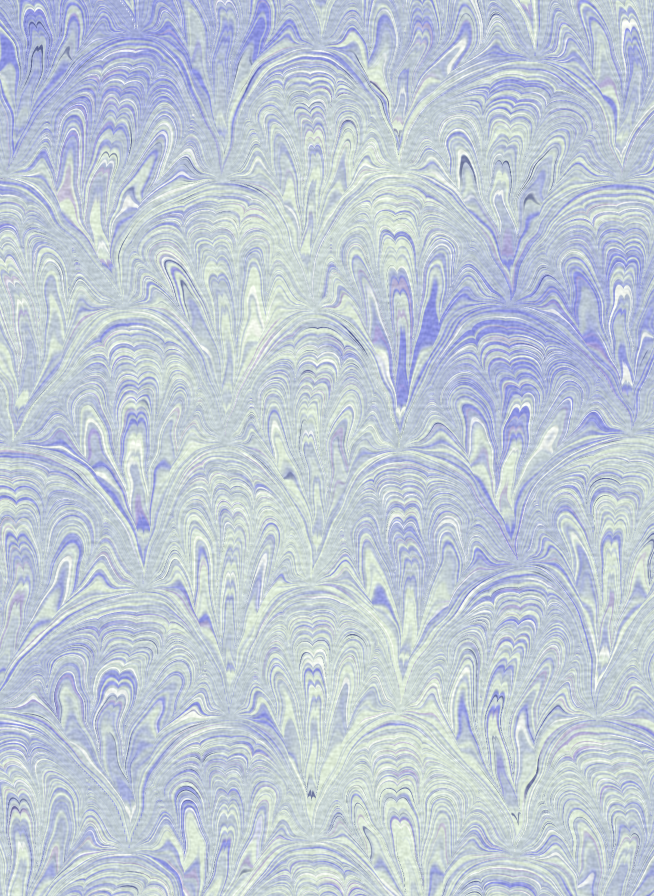
Write a Shadertoy shader that draws this pattern.

```glsl
#define FAN_SIZE vec2(0.304, 0.205)
#define FAN_SHIFT vec2(1.086, 0.35)
#define LOBES 5.0
#define LOBE_DEPTH 0.35
#define FINE_LINES 46.0
#define BROAD_LINES 19.0
#define WOBBLE 0.24
#define GRAIN 0.085
#define PERIWINKLE vec3(0.54, 0.57, 0.88)
#define MIST vec3(0.735, 0.78, 0.83)
#define PALE_GREEN vec3(0.88, 0.93, 0.855)
#define INK vec3(0.27, 0.30, 0.52)

vec2 gradient(vec2 cell) {
    float angle = 6.2832 * fract(sin(dot(cell, vec2(127.1, 311.7))) * 43758.5);
    return vec2(cos(angle), sin(angle));
}

float noise(vec2 p) {
    vec2 i = floor(p), f = p - i;
    vec2 w = f * f * f * (f * (f * 6.0 - 15.0) + 10.0);
    vec2 e = vec2(1.0, 0.0);
    float low = mix(dot(gradient(i), f), dot(gradient(i + e), f - e), w.x);
    float high = mix(dot(gradient(i + e.yx), f - e.yx),
                     dot(gradient(i + 1.0), f - 1.0), w.x);
    return mix(low, high, w.y);
}

float dome(float x) {
    return pow(max(1.0 - 4.0 * x * x, 0.0), 0.75);
}

float fanX(float x, float row) {
    return fract(x - 0.5 * mod(row, 2.0) + 0.5) - 0.5;
}

// Paint level: whole numbers lie on the fan tops, fractions fill each fan.
float paintLevel(vec2 q) {
    float row = floor(q.y);
    if (q.y - row > dome(fanX(q.x, row))) row += 1.0;
    float x = fanX(q.x, row);
    float y = q.y - row;
    float top = dome(x);
    float bottom = dome(0.5 - abs(x)) - 1.0;
    float v = clamp((y - bottom) / max(top - bottom, 0.001), 0.0, 1.0);

    // Lobes spread from the stem and raise the lines into scallops.
    float across = x / (0.03 + 0.34 * pow(max(y + 1.0, 0.0), 1.3));
    float u = 2.0 * fract((across * 0.5 + 0.5) * LOBES) - 1.0;
    float scallop = abs(across) < 1.0 ? pow(max(1.0 - u * u, 0.0), 0.65) : 0.0;
    float depth = smoothstep(0.0, 0.62, v) * (1.0 - smoothstep(0.64, 1.0, v));
    depth *= 1.0 - smoothstep(0.3, 0.47, abs(x));
    return row + v - LOBE_DEPTH * depth * scallop;
}

float pool(vec2 p, vec2 centre, float radius) {
    vec2 d = (p - centre) / radius;
    return exp(-dot(d, d));
}

// Keeps stripes that the canvas can resolve.
float resolved(float spread, float lines) {
    return 1.0 - smoothstep(0.8, 2.2, spread * lines);
}

vec3 marble(vec2 uv) {
    vec2 q = uv / FAN_SIZE - FAN_SHIFT;
    q += WOBBLE * vec2(noise(q * 0.8 + 3.7), noise(q * 0.7 + 19.3));
    q += 0.03 * vec2(noise(q * 4.0 + 7.1), noise(q * 4.0 + 31.9));

    float level = paintLevel(q) + 0.012 * noise(q * 7.0 + 61.0);
    float spread = fwidth(level);
    float fade = resolved(spread, FINE_LINES);
    float fine = fade * noise(vec2(level * FINE_LINES, q.x * 2.4));
    float hair = resolved(spread, FINE_LINES * 1.7)
               * noise(vec2(level * FINE_LINES * 1.7 + 70.0, q.x * 3.0));
    float broad = resolved(spread, BROAD_LINES)
                * noise(vec2(level * BROAD_LINES, q.x * 1.7 + 40.0));

    // Broad pools of tint.
    float tone = 0.59 + 0.26 * noise(q * 0.75 + 11.0) + 0.14 * noise(uv * 2.5 + 5.0);
    tone -= 0.30 * pool(uv, vec2(0.1, 1.36), 0.26);
    tone -= 0.24 * pool(uv, vec2(0.82, 0.86), 0.24);
    tone += 0.10 * pool(uv, vec2(0.3, 0.85), 0.3);
    tone = clamp(tone + 0.82 * fine + 0.55 * hair + 0.4 * broad, 0.0, 1.0);
    vec3 color = mix(PERIWINKLE, MIST, smoothstep(-0.05, 0.57, tone));
    color = mix(color, PALE_GREEN, smoothstep(0.46, 0.98, tone));

    // Thin white, lilac and ink veins, broken along their length.
    float vein = noise(vec2(level * FINE_LINES + 90.0, q.x * 2.8));
    color = mix(color, vec3(0.98, 0.99, 0.96), 0.85 * fade * smoothstep(0.28, 0.44, vein));
    float lilac = noise(vec2(level * FINE_LINES * 1.2 + 170.0, q.x * 2.4));
    color = mix(color, vec3(0.71, 0.64, 0.83), 0.55 * fade * smoothstep(0.3, 0.46, lilac));
    float ink = noise(vec2(level * FINE_LINES * 1.4 + 310.0, q.x * 3.4));
    float broken = smoothstep(-0.1, 0.25, noise(q * 1.7 + 53.0));
    return mix(color, INK, 0.75 * fade * broken * smoothstep(0.34, 0.5, ink));
}

void mainImage(out vec4 fragColor, in vec2 fragCoord) {
    vec3 color = vec3(0.0);
    for (int i = 0; i < 4; i++) {
        vec2 offset = 0.5 * vec2(i % 2, i / 2) - 0.25;
        color += 0.25 * marble((fragCoord + offset) / iResolution.x);
    }

    // Laid paper with faint horizontal ribs.
    vec2 uv = fragCoord / iResolution.x;
    color += GRAIN * (noise(uv * vec2(60.0, 190.0)) + 0.8 * noise(uv * 210.0 + 8.0));
    fragColor = vec4(clamp(color, 0.0, 1.0), 1.0);
}
```
